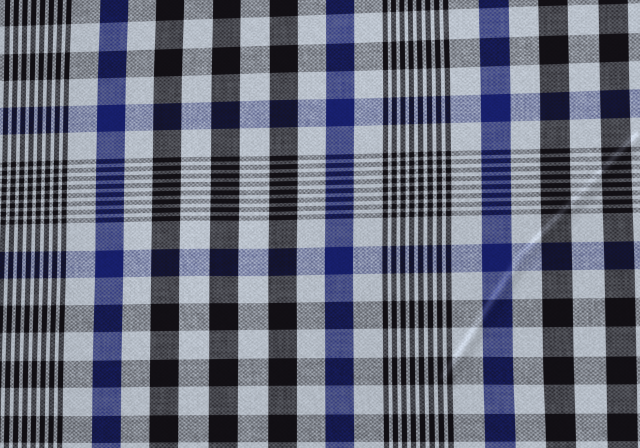
Reproduce this texture procedurally as a WebGL 2 fragment shader.

```glsl
#version 300 es
precision highp float;
// Woven cotton check: one mirrored stripe sequence (pinstripes, blue, black, black)
// is used for both warp and weft, then the two yarn sets are blended by a weave.
// A gentle distortion, yarn noise and a diagonal crease give the cloth its wear.
uniform vec2 u_resolution;
out vec4 fragColor;

const vec3 WHITE_YARN = vec3(0.72, 0.75, 0.79);
const vec3 BLACK_YARN = vec3(0.07, 0.06, 0.08);
const vec3 BLUE_YARN = vec3(0.09, 0.12, 0.42);
const vec2 REPEAT = vec2(0.855, 0.82);       // size of one check, in canvas heights
const vec2 PIN_CENTRE = vec2(0.929, 0.578);  // where the pinstripe bands cross
const float TAU = 6.28318;

float hash(vec2 p) {
    return fract(sin(dot(p, vec2(127.1, 311.7))) * 43758.5453);
}

float noise(vec2 p) {
    vec2 i = floor(p), f = fract(p);
    f = f * f * (3.0 - 2.0 * f);
    return mix(mix(hash(i), hash(i + vec2(1, 0)), f.x),
               mix(hash(i + vec2(0, 1)), hash(i + vec2(1, 1)), f.x), f.y);
}

float band(float x, float centre, float halfWidth, float soft) {
    return 1.0 - smoothstep(halfWidth - soft, halfWidth + soft, abs(x - centre));
}

// Yarn colour at a position measured in repeats, zero at the pinstripe centre
vec3 yarn(float t, float soft) {
    float a = abs(fract(t + 0.5) - 0.5);
    float pitch = 0.0229;
    float pins = band(fract(a / pitch), 0.5, 0.29, soft / pitch) * step(a, 4.0 * pitch);
    float wide = max(band(a, 0.348, 0.037, soft), band(a, 0.5, 0.037, soft));
    vec3 colour = mix(WHITE_YARN, BLACK_YARN, max(pins, wide));
    return mix(colour, BLUE_YARN, band(a, 0.2, 0.037, soft));
}

// Slight stretch and skew of the cloth as it lies
vec2 drape(vec2 p) {
    vec2 q = p;
    q.x = 0.74 + (p.x - 0.74) / (1.0 + 0.036 * (0.5 - p.y));
    q.x -= 0.05 * max(q.x - 0.93, 0.0);
    q.y -= 0.036 * (p.x - 0.46) * p.y;
    return q + 0.004 * (vec2(noise(p * 5.0), noise(p * 5.0 + 17.0)) - 0.5);
}

float segmentDistance(vec2 p, vec2 a, vec2 b) {
    vec2 ab = b - a;
    return length(p - a - ab * clamp(dot(p - a, ab) / dot(ab, ab), 0.0, 1.0));
}

float crease(vec2 p, vec2 a, vec2 b, float width) {
    float d = segmentDistance(p, a, b) / width;
    return exp(-d * d);
}

void main() {
    float pixel = 1.0 / u_resolution.y;
    vec2 p = gl_FragCoord.xy * pixel;
    vec2 cloth = drape(p);
    vec2 t = (cloth - PIN_CENTRE) / REPEAT;
    vec2 soft = max(vec2(pixel * 0.7), vec2(0.0015)) / REPEAT;
    vec3 warp = yarn(t.x, soft.x);
    vec3 weft = yarn(t.y, soft.y);

    // Weave: the warp covers about two thirds, varied by threads and slubs
    vec2 threads = vec2(105.0, 118.0);
    float weave = sin(cloth.x * threads.x * TAU) * sin(cloth.y * threads.y * TAU);
    float visible = 1.0 - smoothstep(0.3, 0.5, pixel * threads.y);
    float slubs = noise(cloth * vec2(260.0, 25.0)) - noise(cloth * vec2(25.0, 260.0));
    float grain = noise(cloth * 330.0) - 0.5;
    float face = 0.68 + 0.13 * weave * visible + 0.08 * slubs + 0.10 * grain;
    vec3 colour = mix(weft, warp, clamp(face, 0.0, 1.0));

    // Fine relief and broad uneven light
    colour *= 1.0 + 0.05 * weave * visible + 0.10 * grain;
    colour *= 0.95 + 0.08 * noise(p * 2.3 + 4.0);

    // Crease: a pale ridge with a faint shadow beside it
    vec2 top = vec2(1.42, 0.70), bend = vec2(1.16, 0.43), tail = vec2(0.99, 0.16);
    float ridge = max(crease(p, top, bend, 0.007), crease(p, bend, tail, 0.008));
    float shade = max(crease(p + vec2(-0.014, 0.014), top, bend, 0.014),
                      crease(p + vec2(-0.014, 0.014), bend, tail, 0.014));
    colour *= 1.0 - 0.10 * shade;
    colour += vec3(0.15, 0.16, 0.18) * ridge * (0.4 + 0.6 * noise(p * 14.0));

    fragColor = vec4(clamp(colour, 0.0, 1.0), 1.0);
}
```
